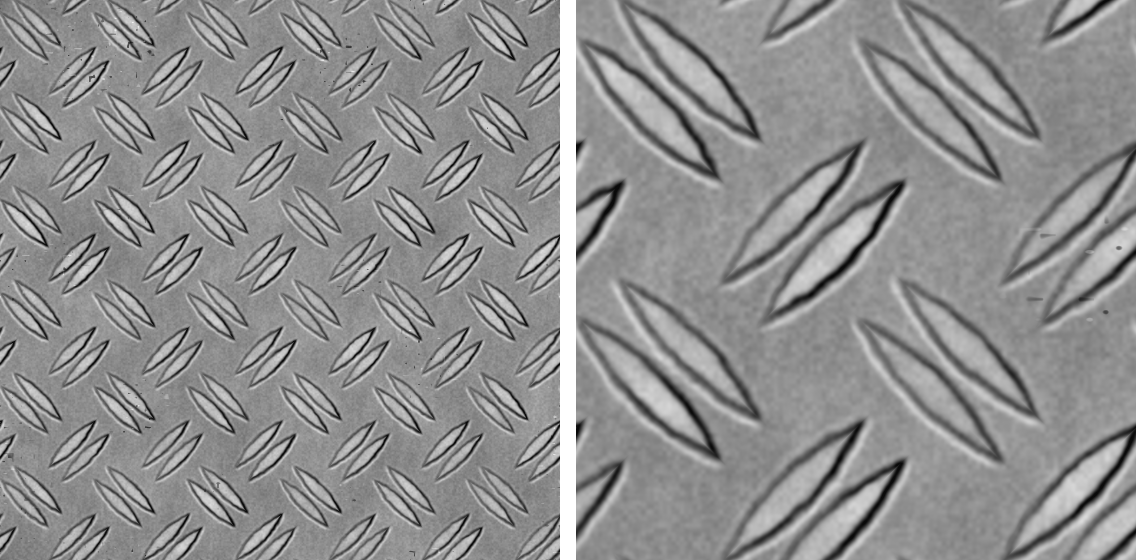
Left: the whole. Right: its middle third, enlarged.
A three.js fragment shader for this texture:

```glsl
// Worn steel tread plate: six by six cells, each with two crossed pairs of raised
// lens-shaped bars. Bars are circle intersections with dark bevels and lit feet;
// wrapping value noise gives the grain, blotches, pits and ragged edges.

varying vec2 vUv;

const float REPEATS = 6.0;

float hash(vec2 p) {
  return fract(sin(dot(p, vec2(12.9898, 78.233))) * 43758.5453);
}

// Value noise with a whole number of cells, so it wraps at the borders
float noise(vec2 uv, vec2 cells) {
  vec2 p = uv * cells;
  vec2 i = floor(p);
  vec2 f = fract(p);
  f = f * f * (3.0 - 2.0 * f);
  vec2 a = mod(i, cells);
  vec2 b = mod(i + 1.0, cells);
  return mix(mix(hash(a), hash(vec2(b.x, a.y)), f.x),
             mix(hash(vec2(a.x, b.y)), hash(b), f.x), f.y);
}

float band(float d, float center, float width) {
  float t = (d - center) / width;
  return exp(-t * t);
}

// Signed distance to a lens lying along x, from its half length and half width
float lens(vec2 p, float halfLength, float halfWidth) {
  float radius = (halfLength * halfLength + halfWidth * halfWidth) / (2.0 * halfWidth);
  return length(vec2(p.x, abs(p.y) + radius - halfWidth)) - radius;
}

// Adds one pair of bars; bevel holds the darkness of the lower and upper edges
float addPair(float shade, vec2 uv, vec2 center, vec2 along, vec2 bevel) {
  vec2 p = uv * REPEATS - center;
  vec2 id = mod(floor(p + 0.5), REPEATS);
  vec2 q = fract(p + 0.5) - 0.5;
  q = vec2(dot(q, along), dot(q, vec2(-along.y, along.x)));
  float ragged = noise(uv, vec2(110.0)) - 0.5;
  float wear = noise(uv, vec2(40.0));

  for (int k = 0; k < 2; k++) {
    float side = float(k) * 2.0 - 1.0;
    vec2 b = q - vec2(0.0, side * 0.101);
    float seed = hash(id + center * 7.0 + side * 3.1);
    float d = lens(b, 0.36, 0.066 + 0.008 * seed) + ragged * 0.012;
    float upper = smoothstep(-0.02, 0.02, b.y);
    float ends = 1.0 - smoothstep(0.33, 0.40, abs(b.x));

    // Lit foot below the bar and a faint one above
    shade += band(d, 0.024, 0.015) * mix(0.20, 0.05, upper) * ends;

    // Face, brighter along the ridge
    float face = 0.65 + 0.09 * smoothstep(0.0, -0.055, d) + 0.6 * b.y * (bevel.x - bevel.y);
    face += (seed - 0.5) * 0.06 + (wear - 0.5) * 0.12;
    shade = mix(shade, face, smoothstep(0.007, -0.007, d));

    // Bevels, deepening toward the right end
    float dark = mix(bevel.x, bevel.y, upper) * (0.8 + 0.4 * seed);
    dark *= (0.85 + 0.8 * b.x) * (0.75 + 0.5 * wear) * ends;
    shade *= 1.0 - clamp(dark, 0.0, 0.95) * band(d, -0.008, 0.015);
  }
  return shade;
}

void main() {
  vec2 uv = vUv;

  // Rolled steel with soft blotches and faint streaks
  float shade = 0.555;
  shade += (noise(uv, vec2(7.0)) - 0.5) * 0.07;
  shade += (noise(uv, vec2(19.0, 17.0)) - 0.5) * 0.06;
  shade += (noise(uv, vec2(53.0, 41.0)) - 0.5) * 0.035;
  shade += (noise(uv, vec2(170.0, 24.0)) - 0.5) * 0.035;

  // Falling and rising pairs
  shade = addPair(shade, uv, vec2(0.336, 0.680), vec2(0.7071, -0.7071), vec2(0.62, 0.78));
  shade = addPair(shade, uv, vec2(0.844, 0.172), vec2(0.7071, 0.7071), vec2(0.98, 0.60));

  // Pits and bright nicks gathered in worn areas
  float worn = smoothstep(0.55, 0.85, noise(uv + 0.37, vec2(8.0)));
  shade *= 1.0 - 0.6 * worn * smoothstep(0.88, 0.98, noise(uv, vec2(131.0)));
  shade += 0.18 * worn * smoothstep(0.90, 0.98, noise(uv, vec2(97.0, 149.0)));

  // Fine grain
  shade += (noise(uv, vec2(257.0)) - 0.5) * 0.07;
  shade += (noise(uv, vec2(391.0, 373.0)) - 0.5) * 0.05;

  gl_FragColor = vec4(vec3(clamp(shade, 0.04, 0.95)), 1.0);
}
```
